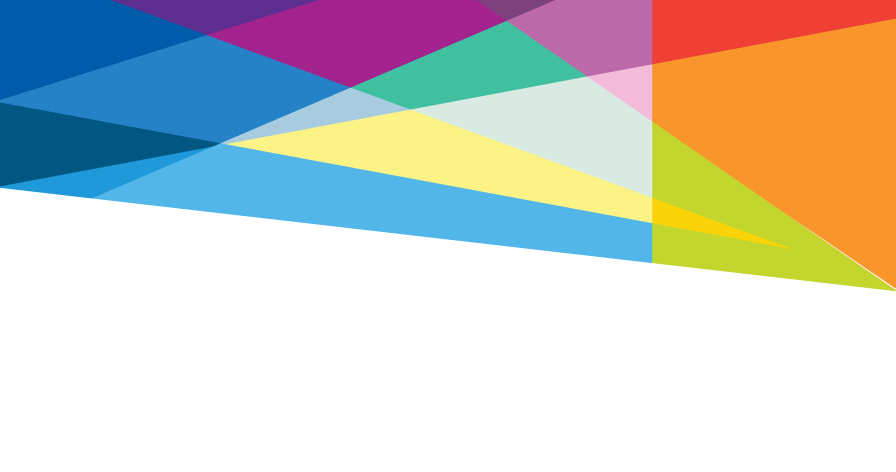
A Shadertoy shader for this background:

```glsl
// Overlapping translucent-looking shards of bright colour fan across the top
// of a white field. Six slanted lines and one upright line split the canvas;
// the smooth side of each line selects the colour of every facet.

// Coverage (0..1) of the half plane above the line through a and b.
float above(vec2 p, vec2 a, vec2 b) {
    float slope = (b.y - a.y) / (b.x - a.x);
    float height = p.y - a.y - slope * (p.x - a.x);
    float pixel = length(vec2(slope, 1.0) / iResolution.xy);
    return clamp(0.5 + height / pixel, 0.0, 1.0);
}

// Facets left of the upright seam.
vec3 coolFan(float beam, float rise, float steep, float fall, float dive, float crest) {
    // Upper left: blues, violets and magenta.
    vec3 blues = mix(vec3(0.145, 0.51, 0.776), vec3(0.0, 0.36, 0.667), crest);
    vec3 violets = mix(vec3(0.635, 0.133, 0.557), vec3(0.365, 0.18, 0.565), crest);
    vec3 top = mix(mix(blues, violets, fall), vec3(0.49, 0.26, 0.49), dive);

    // Centre: pale facets below the rising line, richer ones above it.
    vec3 rich = mix(vec3(0.655, 0.80, 0.88), vec3(0.25, 0.75, 0.63), fall);
    rich = mix(rich, vec3(0.735, 0.41, 0.66), dive);
    vec3 pale = mix(vec3(0.99, 0.953, 0.525), vec3(0.85, 0.918, 0.89), fall);
    pale = mix(pale, vec3(0.955, 0.73, 0.85), dive);
    vec3 upper = mix(mix(pale, rich, rise), top, steep);

    // Lower strip: teal, azure and sky blue.
    vec3 corner = mix(vec3(0.12, 0.6, 0.85), vec3(0.0, 0.345, 0.51), rise);
    vec3 lower = mix(vec3(0.32, 0.715, 0.914), corner, steep);
    return mix(lower, upper, beam);
}

// Facets right of the upright seam.
vec3 warmFan(float beam, float rise, float fall, float dive) {
    vec3 lime = vec3(0.765, 0.84, 0.18);
    vec3 base = mix(lime, vec3(0.98, 0.83, 0.035), beam * (1.0 - fall));
    vec3 heat = mix(vec3(0.972, 0.59, 0.173), vec3(0.94, 0.25, 0.21), rise);
    return mix(base, heat, dive);
}

void mainImage(out vec4 fragColor, in vec2 fragCoord) {
    vec2 p = fragCoord / iResolution.xy;

    // Dividing lines, each given by two points in canvas fractions.
    float edge  = above(p, vec2(0.0, 0.602), vec2(1.0, 0.383));
    float beam  = above(p, vec2(0.0, 0.783), vec2(0.885, 0.472));
    float rise  = above(p, vec2(0.0, 0.605), vec2(1.0, 0.9605));
    float steep = above(p, vec2(0.1003, 0.578), vec2(0.6198, 1.0));
    float fall  = above(p, vec2(0.1237, 1.0), vec2(0.885, 0.472));
    float dive  = above(p, vec2(0.532, 1.0), vec2(1.0, 0.385));
    float crest = above(p, vec2(0.0, 0.788), vec2(0.3555, 1.0));
    float seam  = clamp(0.5 + (p.x - 0.728) * iResolution.x, 0.0, 1.0);

    vec3 cool = coolFan(beam, rise, steep, fall, dive, crest);
    vec3 warm = warmFan(beam, rise, fall, dive);

    // A hairline gap opens towards the right-hand tip.
    float gap = dive * (1.0 - above(p, vec2(0.86, 0.569), vec2(1.0, 0.388)));
    warm = mix(warm, vec3(1.0), gap * smoothstep(0.86, 0.92, p.x));

    fragColor = vec4(mix(vec3(1.0), mix(cool, warm, seam), edge), 1.0);
}
```
